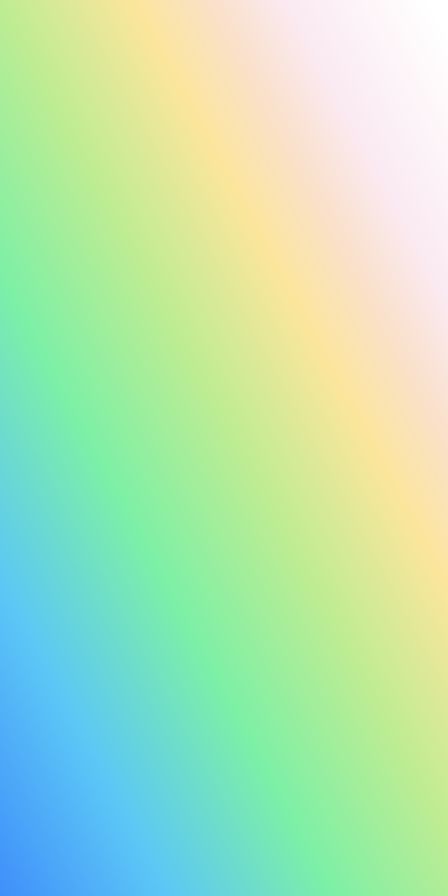
Give the GLSL for this background, as a WebGL 1 fragment shader.

```glsl
precision highp float;

uniform vec2 u_resolution;

#define AXIS vec2(0.482, 0.518)
#define BLUE vec3(0.25, 0.56, 0.98)
#define SKY vec3(0.36, 0.78, 0.965)
#define MINT vec3(0.49, 0.94, 0.65)
#define LIME vec3(0.75, 0.925, 0.575)
#define YELLOW vec3(0.985, 0.90, 0.61)
#define PEACH vec3(0.98, 0.88, 0.79)
#define PINK vec3(0.98, 0.915, 0.945)
#define WHITE vec3(1.0)

// Blend towards the next colour between two stops
vec3 blendStop(vec3 base, vec3 next, float from, float to, float t) {
  return mix(base, next, clamp((t - from) / (to - from), 0.0, 1.0));
}

// Colour ramp from the lower left to the upper right
vec3 spectrum(float t) {
  vec3 color = blendStop(BLUE, SKY, 0.0, 0.18, t);
  color = blendStop(color, MINT, 0.18, 0.36, t);
  color = blendStop(color, LIME, 0.36, 0.52, t);
  color = blendStop(color, YELLOW, 0.52, 0.66, t);
  color = blendStop(color, PEACH, 0.66, 0.745, t);
  color = blendStop(color, PINK, 0.745, 0.825, t);
  return blendStop(color, WHITE, 0.825, 0.98, t);
}

void main() {
  vec2 uv = gl_FragCoord.xy / u_resolution;

  // Diagonal position: 0 at the lower left corner, 1 at the upper right
  float diagonal = dot(uv, AXIS);
  gl_FragColor = vec4(spectrum(diagonal), 1.0);
}
```
